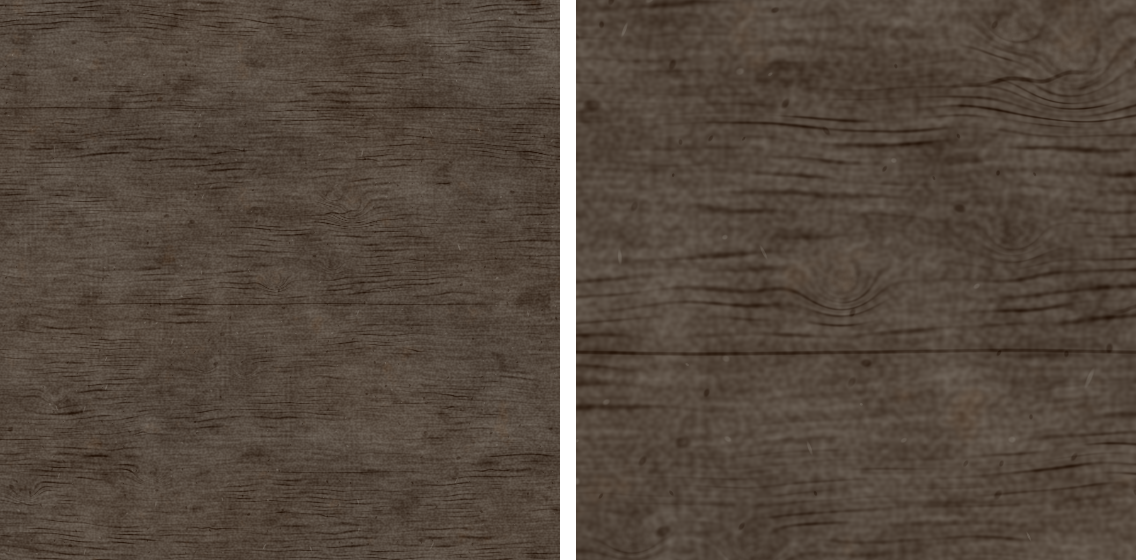
Left, the full canvas; right, a detail of the centre.
A three.js fragment shader for this texture:

```glsl
// Dark weathered timber with horizontal grain, knots, stains and scuffs.
// Stretched gradient noise gives the tone; warped height bands give the grain,
// and hashed loops scatter the knots, cracks, pits and pale flecks.
varying vec2 vUv;

float hash(vec2 p) {
  return fract(sin(dot(p, vec2(127.1, 311.7))) * 43758.55);
}

vec2 hash2(float n) {
  return vec2(hash(vec2(n, 3.7)), hash(vec2(n, 9.2)));
}

float cornerSlope(vec2 cell, vec2 offset) {
  float angle = 6.2832 * hash(cell);
  return dot(vec2(cos(angle), sin(angle)), offset);
}

// Gradient noise, roughly -0.6 to 0.6
float noise(vec2 p) {
  vec2 i = floor(p), f = fract(p);
  vec2 u = f * f * f * (f * (f * 6.0 - 15.0) + 10.0);
  vec2 e = vec2(1.0, 0.0);
  float low = mix(cornerSlope(i, f), cornerSlope(i + e.xy, f - e.xy), u.x);
  float high = mix(cornerSlope(i + e.yx, f - e.yx), cornerSlope(i + e.xx, f - e.xx), u.x);
  return mix(low, high, u.y);
}

float fbm(vec2 p) {
  float sum = 0.0, gain = 1.0;
  for (int i = 0; i < 5; i++) {
    sum += gain * noise(p);
    p = p * 2.03 + 17.3;
    gain *= 0.55;
  }
  return sum;
}

// Sparse slanted ellipses, one at most per cell
float flecks(vec2 p, float cells, vec2 size, float share, float seed) {
  vec2 id = floor(p * cells);
  float n = hash(id + seed);
  vec2 center = 0.3 + 0.4 * hash2(n * 91.0 + seed);
  vec2 d = (fract(p * cells) - center) / cells;
  d.x += d.y * (hash(id + seed + 5.0) - 0.5);
  d /= size * (0.5 + hash(id + seed + 8.0));
  return step(1.0 - share, n) * (1.0 - smoothstep(0.4, 1.1, length(d)));
}

void main() {
  vec2 p = vUv;

  // Knots lift the grain height into closed rings
  float height = p.y + 0.02 * noise(p * vec2(2.5, 6.0)) + 0.005 * noise(p * vec2(13.0, 24.0));
  float knots = 0.0;
  for (int i = 0; i < 9; i++) {
    float k = float(i);
    float radius = 0.012 + 0.012 * hash(vec2(k, 4.0));
    vec2 d = (p - hash2(k + 21.0)) / (radius * vec2(1.2, 1.0));
    float bump = exp(-dot(d, d));
    height += radius * 1.5 * bump;
    knots += bump * (0.3 + 1.1 * fbm(p * 60.0));
  }

  // Broad weathering, rough mottling and fine fibres
  float tone = 0.14 + 0.44 * fbm(p * vec2(3.5, 6.0) + 4.0);
  tone += 0.4 * fbm(p * vec2(17.0, 25.0) + 31.0);
  tone += 0.26 * noise(vec2(p.x * 1.3, height * 13.0) + 8.0);
  tone += 0.55 * noise(vec2(p.x * 14.0, height * 230.0));
  tone += 0.6 * noise(p * vec2(230.0, 250.0)) + 0.4 * noise(p * vec2(120.0, 105.0));

  // Thin growth lines, crisp in some patches and worn away in others
  float phase = height * 112.0 + 2.6 * noise(vec2(p.x * 1.8, height * 18.0));
  phase += 0.35 * noise(vec2(p.x * 24.0, height * 70.0));
  float line = pow(0.5 + 0.5 * sin(6.2832 * phase), 4.0);
  float patches = smoothstep(-0.25, 0.5, fbm(p * vec2(4.0, 13.0) + 52.0));
  float border = smoothstep(0.44, 0.5, abs(p.y - 0.5));
  float broken = smoothstep(-0.35, 0.35, noise(vec2(p.x * 20.0, height * 112.0)));
  tone -= line * broken * (0.2 + 1.15 * patches + 0.3 * border);

  // Ragged brown smudges
  float smudge = smoothstep(0.3, 0.6, fbm(p * vec2(12.0, 16.0) + 73.0));
  tone -= 0.45 * smudge + 0.55 * knots;

  // Long board seams, fading along their length
  for (int i = 0; i < 3; i++) {
    float k = float(i);
    float seamY = fract(0.457 + 0.35 * k) + 0.003 * noise(vec2(p.x * 6.0, k));
    float fade = smoothstep(-0.1, 0.3, noise(vec2(p.x * 2.5, k * 7.3 + 0.4)));
    float gap = abs(p.y - seamY);
    tone -= fade * (0.9 * (1.0 - smoothstep(0.0003, 0.0016, gap)) + 0.2 * exp(-gap * 150.0));
  }

  // Short tapered cracks
  for (int i = 0; i < 16; i++) {
    float k = float(i);
    vec2 d = p - hash2(k + 60.0);
    d.y += 0.3 * d.x * (hash(vec2(k, 6.0)) - 0.5) + 0.006 * noise(vec2(p.x * 45.0, k));
    float taper = 1.0 - smoothstep(0.0, 0.015 + 0.05 * hash(vec2(k, 2.0)), abs(d.x));
    tone -= 1.1 * taper * (1.0 - smoothstep(0.0004, 0.002, abs(d.y)));
  }

  // Pits and pale scuffs
  tone -= 0.8 * flecks(p, 19.0, vec2(0.0045, 0.0035), 0.12, 11.0);
  tone -= 0.7 * flecks(p, 47.0, vec2(0.0017, 0.0024), 0.12, 83.0);
  tone += 0.8 * flecks(p, 24.0, vec2(0.0014, 0.005), 0.07, 37.0);
  tone += 0.7 * flecks(p, 41.0, vec2(0.0019, 0.0017), 0.09, 55.0);

  // Brown to grey, with a faint rust in places
  vec3 wood = vec3(0.319, 0.27, 0.228) + vec3(0.106, 0.114, 0.115) * clamp(tone, -1.7, 1.4);
  float rust = smoothstep(0.4, 0.8, fbm(p * 15.0 + 95.0));
  wood += vec3(0.02, 0.004, -0.01) * (rust + 0.4 * noise(p * vec2(4.0, 6.0)));
  gl_FragColor = vec4(wood, 1.0);
}
```
